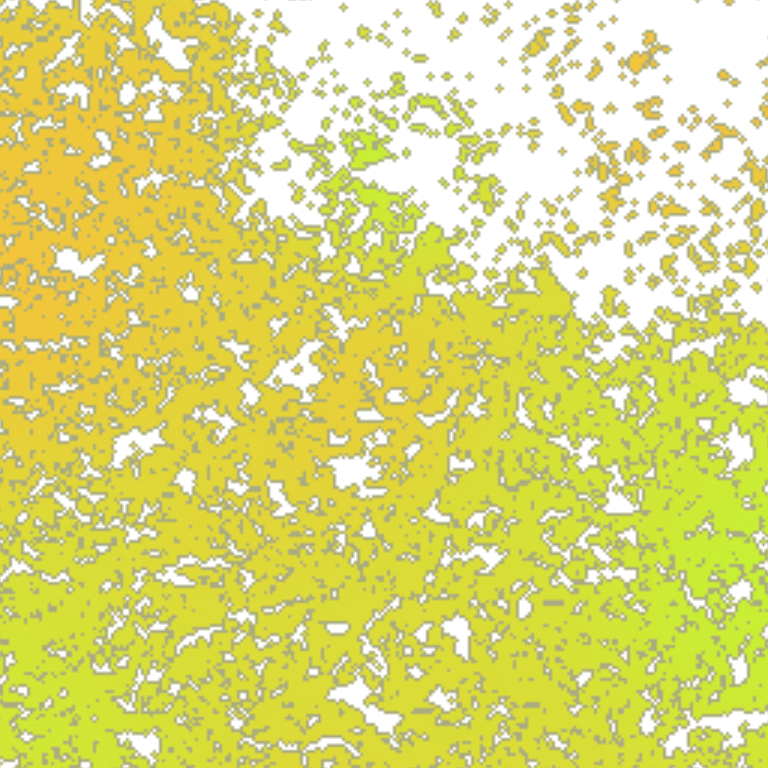
Give the GLSL for this texture, as a Shadertoy shader.

```glsl
// Flaking yellow-lime paint over white: a grid of small cells is either paint or
// hole, by layered noise, blobs and streaks. Hole cells that touch paint turn grey,
// so every hole gets a thin rim; cell colours are blended to soften the edges.

#define CELLS 256.0          // grid cells across the canvas
#define GRAIN_FREQ 121.0     // finest noise
#define PATCH_FREQ 57.0      // middle noise
#define BLOB_FREQ 19.0       // large noise
#define GROUND_LEVEL 0.578   // hole threshold in the painted part
#define SKY_DROP 0.195       // how much lower it is in the bare part
#define STREAKS 18
#define ORANGE vec3(0.95, 0.77, 0.23)
#define LIME vec3(0.78, 0.94, 0.20)
#define RIM vec3(0.67, 0.67, 0.50)
#define BARE vec3(1.0)

float hash(vec2 p) {
    vec3 q = fract(p.xyx * 0.1031);
    q += dot(q, q.yzx + 33.33);
    return fract((q.x + q.y) * q.z);
}

float valueNoise(vec2 p) {
    vec2 i = floor(p), f = fract(p);
    f = f * f * (3.0 - 2.0 * f);
    float low = mix(hash(i), hash(i + vec2(1, 0)), f.x);
    float high = mix(hash(i + vec2(0, 1)), hash(i + vec2(1, 1)), f.x);
    return mix(low, high, f.y);
}

float segmentDistance(vec2 p, vec2 a, vec2 along) {
    vec2 d = p - a;
    return length(d - along * clamp(dot(d, along) / dot(along, along), 0.0, 1.0));
}

// Scratches, mostly flat, some rising to the right
float streaks(vec2 p) {
    p += 0.006 * sin(p.yx * 41.0) + 0.003 * sin(p.yx * 97.0 + 1.0);
    float sum = 0.0;
    for (int k = 0; k < STREAKS; k++) {
        float id = float(k) + 3.0;
        vec2 start = vec2(hash(vec2(id, 11)), 0.62 * hash(vec2(id, 27)));
        float angle = -0.15 + 1.1 * pow(hash(vec2(id, 43)), 3.0);
        float reach = mix(0.05, 0.18, hash(vec2(id, 59)));
        float d = segmentDistance(p, start, reach * vec2(cos(angle), sin(angle)));
        sum = max(sum, smoothstep(0.011, 0.003, d));
    }
    return sum;
}

// 1 in the bare upper right, 0 in the painted rest
float bareness(vec2 p) {
    float edge = 0.63 - 0.12 * smoothstep(0.65, 0.85, p.x);
    float inside = min(p.y - edge, p.x - 0.27);
    inside += 0.14 * (valueNoise(p * 9.0 + 5.0) - 0.5);
    return smoothstep(-0.05, 0.10, inside);
}

// 1 where the cell has lost its paint
float hole(vec2 cell) {
    vec2 p = cell / CELLS;
    float field = 0.14 * hash(cell + 19.0)
                + 0.46 * valueNoise(p * GRAIN_FREQ + 7.3)
                + 0.26 * valueNoise(p * PATCH_FREQ + 31.7)
                + 0.14 * valueNoise(p * BLOB_FREQ + 53.1);
    field += 0.26 * smoothstep(0.74, 0.88, valueNoise(p * vec2(25, 33) + 71.0));
    field += 0.17 * streaks(p);
    float bare = bareness(p);
    float level = GROUND_LEVEL - SKY_DROP * bare;
    level -= 0.05 * bare * smoothstep(1.2, 1.7, p.x + p.y);
    level -= 0.04 * smoothstep(0.75, 1.0, p.y);
    return step(level, field);
}

float glow(vec2 p, vec2 centre, float radius) {
    vec2 d = (p - centre) / radius;
    return exp(-dot(d, d));
}

// Slow drift from orange through yellow to lime
vec3 paint(vec2 p) {
    float t = 0.43 + 0.04 * sin(p.x * 13.0 + 2.0 * sin(p.y * 9.0));
    t += 0.55 * glow(p, vec2(0.50, 0.80), 0.17);
    t += 0.53 * glow(p, vec2(1.02, 0.28), 0.36);
    t += 0.34 * glow(p, vec2(0.05, 0.05), 0.28);
    t -= 0.42 * glow(p, vec2(0.03, 0.72), 0.32);
    t -= 0.56 * glow(p, vec2(0.92, 0.87), 0.22);
    t -= 0.17 * glow(p, vec2(0.50, 0.50), 0.15);
    return mix(ORANGE, LIME, clamp(t, 0.0, 1.0));
}

void mainImage(out vec4 fragColor, in vec2 fragCoord) {
    vec2 uv = fragCoord / iResolution.xy;
    vec2 g = uv * CELLS - 0.5;
    vec2 base = floor(g);
    vec2 blend = g - base;

    // Holes of the four nearest cells and their neighbours
    float h[16];
    for (int k = 0; k < 16; k++)
        h[k] = hole(base + vec2(k % 4 - 1, k / 4 - 1));

    // Blend the four cells, each bare, rim or paint
    vec3 tint = paint(uv), color = vec3(0.0);
    for (int k = 0; k < 4; k++) {
        int x = k % 2, y = k / 2, c = (y + 1) * 4 + x + 1;
        float whole = h[c - 1] * h[c + 1] * h[c - 4] * h[c + 4];
        vec3 cellColor = mix(tint, mix(RIM, BARE, whole), h[c]);
        vec2 w = mix(1.0 - blend, blend, vec2(x, y));
        color += cellColor * w.x * w.y;
    }
    fragColor = vec4(color, 1.0);
}
```
